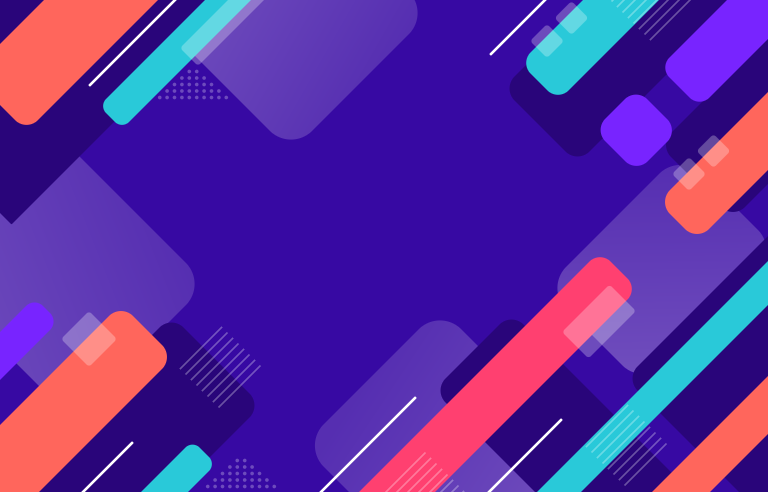
Give the GLSL for this background, as a Shadertoy shader.

```glsl
// Diagonal rounded bars, translucent panels, hatching and dots on deep violet.

const vec3 VIOLET = vec3(.215, .035, .64);
const vec3 SHADOW = vec3(.16, .02, .48);
const vec3 CORAL  = vec3(1., .40, .36);
const vec3 TEAL   = vec3(.16, .79, .85);
const vec3 PINK   = vec3(1., .25, .44);
const vec3 PURPLE = vec3(.47, .14, 1.);
const vec3 WHITE  = vec3(1.);

vec2 diag;      // x runs up-right, y runs down-right
float pixel;    // size of one pixel in scene units
vec3 color;

void paint(vec3 tint, float alpha, float dist) {
    color = mix(color, tint, alpha * clamp(.5 - dist / pixel, 0., 1.));
}

// Rounded box spanning lo..hi in diagonal coordinates
float box(vec2 lo, vec2 hi, float radius) {
    vec2 d = (abs(diag - .5 * (lo + hi)) - .5 * (hi - lo)) * .7071 + radius;
    return length(max(d, 0.)) + min(max(d.x, d.y), 0.) - radius;
}

void bar(vec3 tint, vec2 lo, vec2 hi, float radius) {
    paint(tint, 1., box(lo, hi, radius));
}

// Large pale panel, brightest toward the glow direction
void panel(vec2 lo, vec2 hi, vec2 glow) {
    vec2 t = (diag - .5 * (lo + hi)) / (hi - lo);
    float alpha = .25 + .12 * clamp(dot(t, glow), -.6, .8);
    paint(vec3(.90, .86, .95), alpha, box(lo, hi, .3));
}

void glass(vec2 lo, vec2 hi) {
    paint(WHITE, .27, box(lo, hi, .035));
}

// Thin white stroke along the diagonal
void stroke(float across, float from, float to) {
    paint(WHITE, 1., box(vec2(from, across - .018), vec2(to, across + .018), .012));
}

// Eight parallel fine lines
void hatch(vec2 lo) {
    float line = abs(fract((diag.y - lo.y) / .11 + .5) - .5) * .11 * .7071 - .009;
    paint(WHITE, .3, max(line, box(lo - vec2(0., .03), lo + vec2(.84, .8), 0.)));
}

// Triangle of dots, each row two dots wider than the one above
void dots(vec2 fromApex) {
    vec2 pitch = vec2(.074, .065);
    vec2 g = fromApex / pitch + vec2(0., .5);
    float row = floor(g.y);
    if (row >= 0. && row < 5. && abs(floor(g.x) + .5) < row + 1.)
        paint(WHITE, .27, length((fract(g) - .5) * pitch) - .018);
}

void mainImage(out vec4 fragColor, in vec2 fragCoord) {
    // Scene is 4.92 units high, measured down from the top edge
    pixel = 4.92 / iResolution.y;
    vec2 p = vec2(fragCoord.x, iResolution.y - fragCoord.y) * pixel;
    diag = vec2(p.x - p.y, p.x + p.y);
    color = VIOLET;

    // Pale panels
    panel(vec2(-3.47, 1.), vec2(-.77, 4.91), vec2(-.8, -.5));
    panel(vec2(1.39, 1.9), vec2(4.17, 4.43), vec2(-.3, -1.));
    panel(vec2(-1.43, 7.48), vec2(1.32, 10.8), vec2(.2, 1.2));
    panel(vec2(2.57, 8.33), vec2(5.28, 10.3), vec2(-.8, .6));

    // Dark bars
    bar(SHADOW, vec2(-2.13, -3.), vec2(9., 2.36), .01);
    bar(SHADOW, vec2(-9., 4.87), vec2(-1.44, 6.67), .17);
    bar(SHADOW, vec2(.43, 8.24), vec2(1.99, 15.), .17);
    bar(SHADOW, vec2(2.47, 10.04), vec2(12., 16.), .17);
    bar(SHADOW, vec2(4.14, 5.91), vec2(12., 7.41), .17);
    bar(SHADOW, vec2(5.14, 8.04), vec2(12., 9.52), .17);

    // Bright bars, left side
    bar(CORAL, vec2(-1.05, .44), vec2(9., 1.58), .16);
    bar(TEAL, vec2(-.07, 2.05), vec2(9., 2.51), .1);
    bar(PURPLE, vec2(-9., 3.32), vec2(-2.63, 3.8), .12);
    bar(CORAL, vec2(-9., 4.25), vec2(-1.83, 5.31), .17);
    bar(TEAL, vec2(-9., 6.33), vec2(-2.48, 6.8), .1);

    // Bright bars, right side
    bar(PINK, vec2(-9., 8.51), vec2(3.49, 9.27), .15);
    bar(TEAL, vec2(-9., 10.29), vec2(12., 10.73), 0.);
    bar(CORAL, vec2(-9., 11.44), vec2(12., 12.02), 0.);
    bar(TEAL, vec2(4.57, 5.83), vec2(12., 6.59), .15);
    bar(PURPLE, vec2(5.92, 7.27), vec2(12., 8.07), .14);
    bar(PURPLE, vec2(4.64, 7.24), vec2(5.48, 8.09), .16);
    bar(CORAL, vec2(4.56, 8.6), vec2(12., 9.38), .17);

    // Glass tiles
    glass(vec2(1.32, 2.28), vec2(9., 2.64));
    glass(vec2(-2.78, 4.), vec2(-2.22, 4.56));
    glass(vec2(2.3, 8.94), vec2(3.25, 9.47));
    for (float i = 0.; i < 2.; i++) {
        vec2 shift = vec2(.475 * i, .015 * i);
        glass(vec2(4.89, 5.71) + shift, vec2(5.23, 6.05) + shift);
        glass(vec2(4.98, 8.46) + shift, vec2(5.32, 8.8) + shift);
    }

    // Fine details
    hatch(vec2(-1.89, 5.49));
    hatch(vec2(-1.11, 8.78));
    hatch(vec2(1.39, 10.33));
    hatch(vec2(6.1, 6.13));
    dots(p - vec2(1.93, .715));
    dots(p - vec2(2.41, 4.605));
    stroke(1.75, .03, 9.);
    stroke(5.45, 4.35, 9.);
    stroke(5.75, -9., -3.09);
    stroke(8.13, -9., .19);
    stroke(9.81, -9., 1.43);

    fragColor = vec4(color, 1.);
}
```
